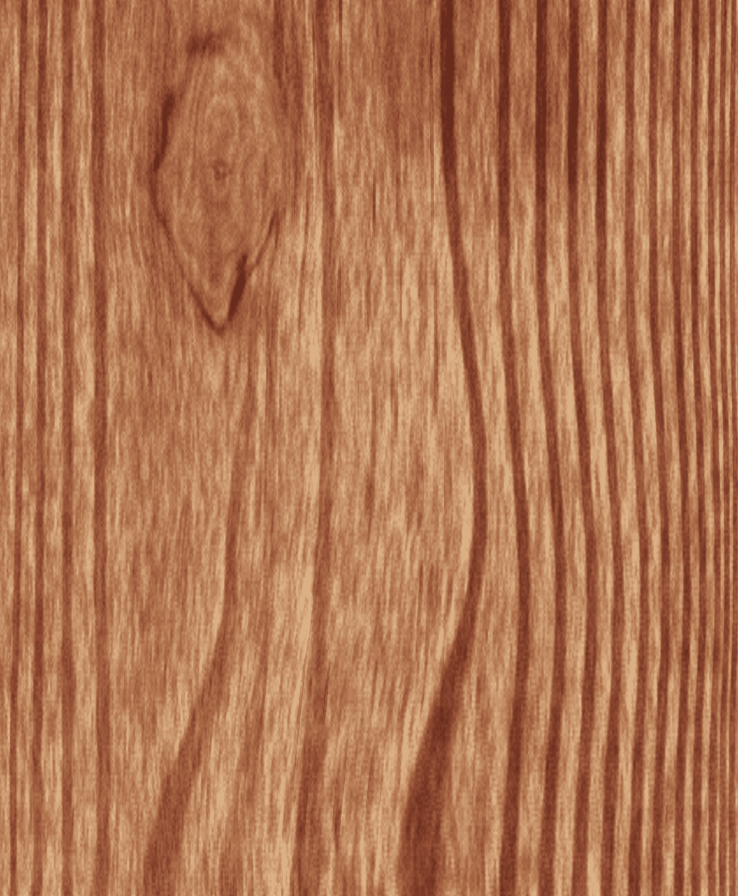
Reproduce this texture procedurally as a Shadertoy shader.

```glsl
float hash(vec2 p) {
    return fract(sin(dot(p, vec2(127.1, 311.7))) * 43758.5453);
}

float noise(vec2 p) {
    vec2 i = floor(p), f = fract(p);
    f = f * f * (3.0 - 2.0 * f);
    return mix(mix(hash(i), hash(i + vec2(1, 0)), f.x),
               mix(hash(i + vec2(0, 1)), hash(i + vec2(1, 1)), f.x), f.y);
}

float blob(vec2 p, vec2 centre, vec2 size) {
    vec2 q = (p - centre) / size;
    return exp(-dot(q, q));
}

// Dark latewood line with a pale rim on its left side
float ring(float x, float centre, float width) {
    float s = (x - centre) / width;
    float dark = smoothstep(-1.2, -0.6, s) * (1.0 - smoothstep(0.5, 1.3, s));
    return dark - 0.3 * exp(-pow((s + 1.9) / 0.7, 2.0));
}

float growthRings(vec2 p) {
    float x = p.x + 0.006 * (noise(p * vec2(5, 6)) - 0.5);
    float d = p.y, sum = 0.0;
    float low = smoothstep(0.62, 0.97, d);

    // Tight rings on the right, closer together towards the edge
    for (float i = 0.0; i < 11.0; i++) {
        float c = 0.685 + 0.05 * i - 0.0019 * i * i + 0.004 * (hash(vec2(i, 3)) - 0.5);
        c += (0.027 * exp(-pow((d - 0.66) / 0.24, 2.0)) - 0.006 * (1.0 - d) * d) * (1.0 - i / 11.0);
        float w = mix(0.0085, 0.0036, i / 10.0) * (1.0 + 0.35 * low);
        sum += ring(x, c, w) * mix(0.62, 0.5, i / 10.0);
    }
    // Rings on the left
    for (float i = 0.0; i < 4.0; i++) {
        float c = 0.03 + 0.022 * i + 0.004 * i * i + (0.007 * i - 0.012) * d;
        sum += 0.45 * ring(x, c, 0.005 + 0.0014 * i);
    }
    // Wide rings that lean left and swell near the bottom
    float bold = 0.604 + 0.045 * smoothstep(0.1, 0.55, d) - 0.08 * smoothstep(0.58, 0.97, d);
    sum += 0.62 * ring(x, bold, mix(0.01, 0.032, low));
    float leaning = 0.37 - 0.055 * smoothstep(0.2, 0.65, d) - 0.095 * smoothstep(0.65, 0.98, d);
    sum += 0.4 * ring(x, leaning, mix(0.009, 0.026, low)) * smoothstep(0.25, 0.6, d);
    float pale = 0.378 - 0.02 * d - 0.042 * smoothstep(0.65, 1.0, d);
    sum += 0.26 * ring(x, pale, mix(0.008, 0.018, low));
    float middle = 0.434 + 0.014 * sin(d * 4.5) - 0.004 * low;
    sum += 0.4 * ring(x, middle, mix(0.01, 0.019, low));
    return sum;
}

vec3 woodColor(float t) {
    vec3 c = mix(vec3(0.41, 0.17, 0.11), vec3(0.57, 0.30, 0.20), clamp((t + 0.1) / 0.4, 0.0, 1.0));
    c = mix(c, vec3(0.70, 0.46, 0.31), clamp((t - 0.28) / 0.4, 0.0, 1.0));
    return mix(c, vec3(0.86, 0.69, 0.52), clamp((t - 0.68) / 0.46, 0.0, 1.0));
}

void mainImage(out vec4 fragColor, in vec2 fragCoord) {
    vec2 p = fragCoord / iResolution.xy;
    p.y = 1.0 - p.y;

    // Knot space, tapering to a point below
    vec2 k = (p - vec2(0.3, 0.19)) / vec2(0.083, 0.18);
    k.x /= 1.0 - 0.6 * smoothstep(0.0, 1.2, k.y);
    float r = length(k) + 0.4 * (noise(p * vec2(24, 15)) - 0.5) + 0.15 * (noise(p * vec2(70, 30)) - 0.5);
    float knot = 1.0 - smoothstep(0.8, 1.05, r);

    // Grain follows the lean of the rings and parts around the knot
    float lean = 0.05 * smoothstep(0.5, 1.0, p.y) * exp(-pow((p.x - 0.42) / 0.22, 2.0));
    float part = 0.03 * k.x * exp(-0.6 * dot(k, k));
    vec2 g = vec2(p.x + lean - part + 0.004 * noise(p * vec2(9, 16)), p.y);

    float tone = 0.81 + 0.2 * (noise(g * vec2(14, 3)) - 0.5);
    tone += 0.18 * blob(p, vec2(0.56, 0.42), vec2(0.11, 0.28));
    tone += 0.1 * blob(p, vec2(0.35, 0.9), vec2(0.13, 0.2));
    tone -= 0.13 * blob(p, vec2(0.22, 0.55), vec2(0.09, 0.4));
    tone -= growthRings(p) * (1.0 - knot);

    // Stains streaked along the grain
    float streak = 0.25 + 0.75 * noise(g * vec2(75, 5)) + 0.5 * noise(g * vec2(190, 12));
    float stain = 0.5 * blob(p, vec2(0.56, 0.1), vec2(0.06, 0.12));
    stain += 0.36 * blob(p, vec2(0.75, 0.14), vec2(0.07, 0.1));
    stain += 0.45 * blob(p, vec2(0.395, 0.11), vec2(0.022, 0.09));
    stain += 0.48 * blob(p, vec2(0.215, 0.17), vec2(0.02, 0.13));
    stain += 0.6 * blob(p, vec2(0.305, 0.34), vec2(0.04, 0.05));
    stain += 0.16 * exp(-p.y * 9.0);
    tone -= stain * streak;

    // Knot: swirls, rim, pith and cracks
    float swirl = sin(r * 24.0 + 9.0 * noise(p * vec2(24, 16)));
    tone = mix(tone, 0.62 + 0.11 * swirl + 0.3 * (noise(p * vec2(34, 14)) - 0.5), knot * 0.85);
    tone -= 0.5 * exp(-pow((r - 1.0) / 0.07, 2.0)) * noise(p * vec2(22, 11) + 4.0);
    float pith = length((p - vec2(0.3, 0.188)) * vec2(0.82, 1.0)) + 0.006 * (noise(p * 130.0) - 0.5);
    tone -= 0.28 * exp(-pow((pith - 0.007) / 0.004, 2.0));
    tone -= 0.5 * blob(p, vec2(0.28 - 0.4 * (p.y - 0.05), 0.05), vec2(0.028, 0.014));
    tone -= 0.75 * blob(p, vec2(0.325 - 0.25 * (p.y - 0.31), 0.315), vec2(0.007, 0.04));

    // Fine fibres, hairline checks and pore speckle
    float fibre = noise(g * vec2(180, 26)) - 0.5;
    fibre += 0.9 * (noise(g * vec2(310, 55) + 5.0) - 0.5);
    float late = smoothstep(0.3, 0.65, tone);
    tone += fibre * mix(0.26, 0.42, late) * (1.0 - 0.4 * knot);
    float open = 0.35 + 0.65 * smoothstep(0.3, 0.42, p.x) * (1.0 - smoothstep(0.6, 0.68, p.x));
    float checks = smoothstep(0.66, 0.86, noise(g * vec2(150, 9) + 9.0));
    tone -= 0.32 * checks * open * late * (1.0 - knot);
    tone += 0.24 * (noise(p * vec2(420, 300)) - 0.5);

    fragColor = vec4(woodColor(tone), 1.0);
}
```
